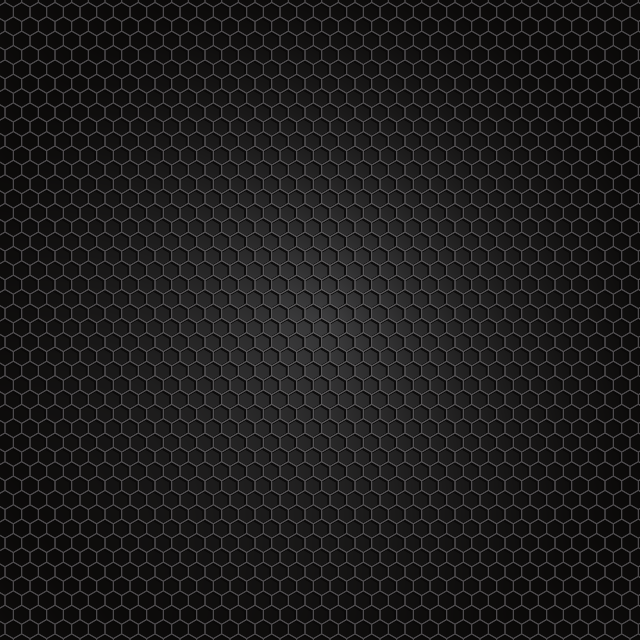
Write a three.js fragment shader that draws this pattern.

```glsl
// Dark metal honeycomb: thin grey rims around sunken pointy-top hexagons.
// Two staggered grids give the nearest cell; a shifted inner hexagon is the
// lit floor, leaving shadowed walls at the upper right under a central glow.
varying vec2 vUv;

// Hexagonal radius: 0.5 on the border of a cell one unit wide
float hexRadius(vec2 p) {
  p = abs(p);
  return max(p.x, dot(p, vec2(0.5, 0.8660254)));
}

// Offset from the centre of the nearest cell
vec2 hexCell(vec2 p) {
  vec2 period = vec2(1.0, 1.7320508);
  vec2 even = mod(p + 0.5 * period, period) - 0.5 * period;
  vec2 odd = mod(p, period) - 0.5 * period;
  return dot(even, even) < dot(odd, odd) ? even : odd;
}

void main() {
  // 38.4 cells across, about 44.6 rows up
  vec2 p = (vUv - vec2(0.4896, 0.5104)) * vec2(38.4, 38.62);
  float blur = 0.5 * fwidth(p.x);
  vec2 cell = hexCell(p);

  // Light falling off from the middle of the canvas
  float r = 2.0 * length(vUv - 0.5);
  float glow = pow(max(1.0 - r / 1.1, 0.0), 1.3);

  // Recessed floor, slightly brighter towards its lower left
  vec3 floorColor = mix(vec3(0.045, 0.04, 0.037), vec3(0.23, 0.23, 0.235), glow);
  floorColor *= 1.0 - 0.15 * dot(cell, vec2(0.8, 0.6));
  vec3 wallColor = mix(vec3(0.035, 0.03, 0.028), vec3(0.055, 0.052, 0.053), glow);
  float inner = hexRadius(cell + vec2(0.08, 0.06)) - 0.42;
  vec3 color = mix(floorColor, wallColor, smoothstep(-blur, blur, inner));

  // Thin dark seam, then the raised rim
  float border = 0.5 - hexRadius(cell);
  color *= mix(0.7, 1.0, smoothstep(0.04, 0.1, border));
  vec3 rimColor = mix(vec3(0.3, 0.29, 0.3), vec3(0.36, 0.355, 0.36), glow);
  float rim = 1.0 - smoothstep(0.042 - blur, 0.042 + blur, border);
  color = mix(color, rimColor, rim);

  gl_FragColor = vec4(color, 1.0);
}
```
